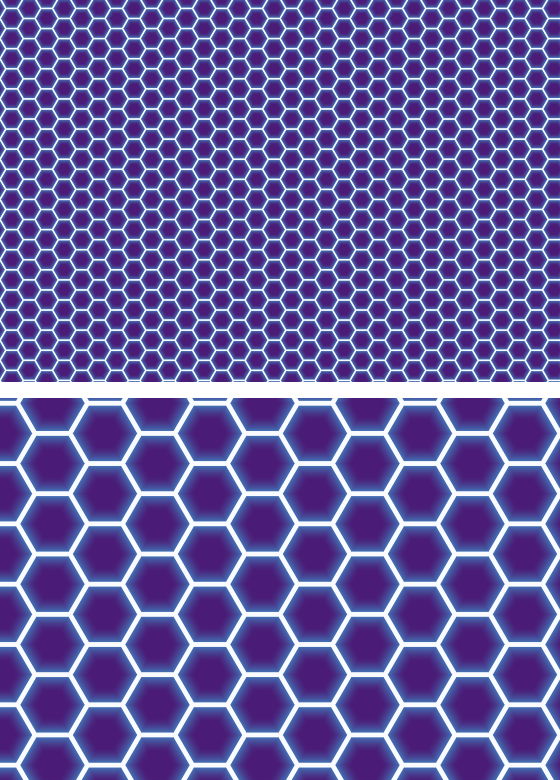
Top: the whole. Bottom: its middle third, enlarged.
Reproduce this pattern procedurally as a Shadertoy shader.

```glsl
const vec2  REPEATS    = vec2(16.0, 19.0);       // whole periods across and down
const vec2  PERIOD     = vec2(1.7320508, 1.0);   // period of a flat-topped hexagon lattice
const vec2  PHASE      = vec2(0.3333, 0.08);     // first cell centre, in periods
const float LINE_HALF  = 0.04;                   // half line width, in cell heights
const float GLOW_REACH = 0.24;                   // how far the glow enters a cell
const float GLOW_CURVE = 1.5;
const float EDGE_BLUR  = 0.6;                    // line softness, in pixels
const vec3  CORE_COLOR = vec3(0.290, 0.110, 0.465);
const vec3  GLOW_COLOR = vec3(0.265, 0.440, 0.705);
const vec3  LINE_COLOR = vec3(0.975, 0.985, 0.995);

// Offset from the nearest centre of a rectangular lattice
vec2 latticeOffset(vec2 p) {
    return (fract(p + 0.5) - 0.5) * PERIOD;
}

// Distance from a point inside a unit-height hexagon to its border
float hexBorderDistance(vec2 p) {
    p = abs(p);
    return 0.5 - max(p.y, dot(p, vec2(0.8660254, 0.5)));
}

void mainImage(out vec4 fragColor, in vec2 fragCoord) {
    vec2 p = fragCoord / iResolution.xy * REPEATS - PHASE;

    // Two interleaved lattices form the honeycomb; keep the nearer centre
    vec2 a = latticeOffset(p);
    vec2 b = latticeOffset(p + 0.5);
    float d = hexBorderDistance(dot(a, a) < dot(b, b) ? a : b);

    // Inner glow fading towards the cell centre
    float fade = clamp(1.0 - (d - LINE_HALF) / GLOW_REACH, 0.0, 1.0);
    vec3 color = mix(CORE_COLOR, GLOW_COLOR, pow(fade, GLOW_CURVE));

    // Bright outline with smoothed edges
    vec2 pixel = REPEATS * PERIOD / iResolution.xy;
    float blur = EDGE_BLUR * max(pixel.x, pixel.y);
    float line = 1.0 - smoothstep(LINE_HALF - blur, LINE_HALF + blur, d);
    color = mix(color, LINE_COLOR, line);

    fragColor = vec4(color, 1.0);
}
```
